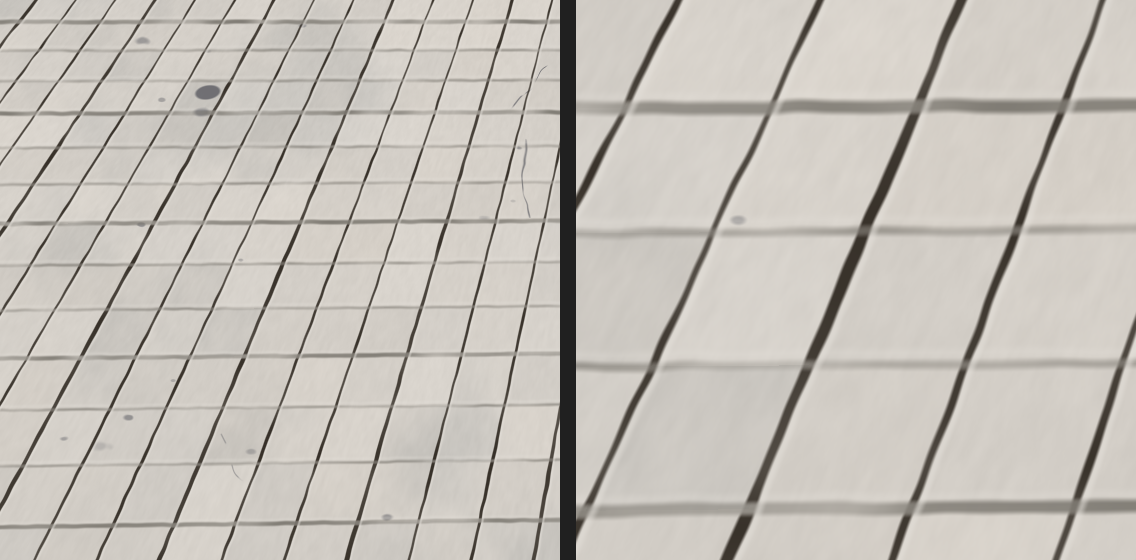
Left, the full canvas; right, a detail of the centre.
This texture is drawn by a WebGL 1 fragment shader. Its source:

```glsl
precision highp float;
// Pale stone paving in perspective: dark slanted joints, soft grey cross joints, worn slabs and stains.
uniform vec2 u_resolution;

// Perspective grid
const vec2 VANISH = vec2(1.432, 2.745);   // vanishing point of the long joints
const float COLUMN_STEP = 0.0406;         // slope between neighbouring joints
const float COLUMN_SHIFT = 0.4182;
const float ROW_SCALE = 35.9;             // rows up to the horizon
const float ROW_DEPTH = 1.784;            // horizon distance of row zero
const float ROW_TILT = 0.014;
const float GROUP = 3.0;                  // every third joint is stronger

// Half widths of the joints, in canvas units
const float JOINT_THIN = 0.0021;
const float JOINT_WIDE = 0.0030;
const float CROSS_THIN = 0.0024;
const float CROSS_WIDE = 0.0037;
const float BLUR = 0.0013;

const vec3 STONE = vec3(0.832, 0.814, 0.788);
const vec3 STONE_GREY = vec3(0.755, 0.745, 0.725);
const vec3 STONE_WARM = vec3(0.865, 0.835, 0.795);
const vec3 EDGE_LIGHT = vec3(0.90, 0.885, 0.86);
const vec3 JOINT_DARK = vec3(0.21, 0.185, 0.155);
const vec3 CROSS_GREY = vec3(0.48, 0.465, 0.435);
const vec3 STAIN = vec3(0.40, 0.40, 0.42);
const vec2 SPOT_POS = vec2(0.371, 0.835);
const vec2 SPOT_SIZE = vec2(0.023, 0.013);
const int MARKS = 16;

float hash(vec2 p) {
  vec3 q = fract(p.xyx * vec3(0.1031, 0.1030, 0.0973));
  q += dot(q, q.yzx + 33.33);
  return fract((q.x + q.y) * q.z);
}

float noise(vec2 p) {
  vec2 i = floor(p), f = fract(p);
  f = f * f * (3.0 - 2.0 * f);
  return mix(mix(hash(i), hash(i + vec2(1, 0)), f.x),
             mix(hash(i + vec2(0, 1)), hash(i + vec2(1, 1)), f.x), f.y);
}

float fbm(vec2 p) {
  float sum = 0.0, amp = 0.5;
  for (int i = 0; i < 4; i++) {
    sum += amp * noise(p);
    p = p * 2.03 + 17.3;
    amp *= 0.5;
  }
  return sum / 0.9375;
}

// Coverage of a soft band with the given half width
float band(float d, float halfWidth, float soft) {
  return 1.0 - smoothstep(halfWidth - soft, halfWidth + soft, abs(d));
}

float crack(vec2 p, vec2 a, vec2 b, float soft) {
  p += 0.014 * (vec2(noise(p * 38.0), noise(p * 38.0 + 50.0)) - 0.5);
  vec2 ab = b - a;
  float d = length(p - a - ab * clamp(dot(p - a, ab) / dot(ab, ab), 0.0, 1.0));
  return band(d, 0.0012, soft) * smoothstep(0.25, 0.65, noise(p * 55.0 + 9.0));
}

void main() {
  vec2 uv = gl_FragCoord.xy / u_resolution;
  float soft = max(BLUR, 0.8 / min(u_resolution.x, u_resolution.y));

  // Grid coordinates and signed canvas distances to the nearest joints
  float depth = VANISH.y - uv.y;
  float slope = (uv.x - VANISH.x) / depth;
  float rowDepth = depth - ROW_TILT * (0.5 - uv.x) * (1.0 - uv.y);
  vec2 grid = vec2((slope + COLUMN_SHIFT) / COLUMN_STEP,
                   ROW_SCALE * (1.0 - ROW_DEPTH / rowDepth));
  vec2 slab = floor(grid);
  vec2 line = floor(grid + 0.5);
  vec2 dist = grid - line;
  dist.x *= COLUMN_STEP * depth / sqrt(1.0 + slope * slope);
  dist.y *= rowDepth * rowDepth / (ROW_SCALE * ROW_DEPTH);
  dist += 0.0018 * (vec2(noise(uv * 45.0), noise(uv * 45.0 + 30.0)) - 0.5);
  vec2 strong = 1.0 - step(0.5, mod(line + 0.1, GROUP));

  // Slabs: tone per slab, broad weathering and fine grain
  float cloud = fbm(uv * 5.0 + 3.0);
  float grey = smoothstep(0.45, 0.85, cloud + 0.25 * (hash(slab + 80.0) - 0.5));
  grey += 0.35 * smoothstep(0.75, 0.0, length(uv - vec2(0.05, 0.12)));
  vec3 color = mix(STONE, STONE_GREY, clamp(grey, 0.0, 1.0) * 0.75);
  color = mix(color, STONE_WARM, 0.6 * hash(slab + 140.0) * (1.0 - cloud));
  color += 0.035 * (hash(slab + 200.0) - 0.5);
  color += 0.035 * (fbm(grid * vec2(14.0, 5.0)) - 0.5);

  // Scattered small marks, one larger spot and a few cracks
  for (int i = 0; i < MARKS; i++) {
    float k = float(i) + 1.0;
    vec2 pos = vec2(hash(vec2(k, 3.7)), hash(vec2(k, 11.3)));
    vec2 size = vec2(1.6, 0.9) * mix(0.003, 0.011, pow(hash(vec2(k, 23.1)), 3.0));
    float r = length((uv - pos) / size) + 0.8 * (noise(uv * 90.0) - 0.5);
    color = mix(color, STAIN, (1.0 - smoothstep(0.4, 1.3, r)) * mix(0.2, 0.65, hash(vec2(k, 31.9))));
  }
  vec2 spot = uv - SPOT_POS;
  spot.y -= 0.12 * spot.x;
  color = mix(color, STAIN, 0.9 * (1.0 - smoothstep(0.82, 1.1, length(spot / SPOT_SIZE))));
  float cracks = crack(uv, vec2(0.985, 0.895), vec2(0.905, 0.797), soft);
  cracks = max(cracks, crack(uv, vec2(0.935, 0.755), vec2(0.941, 0.610), soft));
  cracks = max(cracks, 0.6 * crack(uv, vec2(0.390, 0.225), vec2(0.435, 0.140), soft));
  color = mix(color, STAIN, 0.75 * cracks);

  // Cross joints: soft grey, patchy
  float crossWear = mix(0.35, 1.0, noise(vec2(grid.x * 1.7, line.y * 7.0)));
  float crossWidth = mix(CROSS_THIN, CROSS_WIDE, strong.y);
  float crossJoint = band(dist.y, crossWidth, soft * 1.8);
  color = mix(color, EDGE_LIGHT, 0.25 * band(dist.y + 0.007, 0.002, 0.003));
  color = mix(color, CROSS_GREY, crossJoint * crossWear * mix(0.62, 0.95, strong.y));

  // Long joints: dark gaps with light rims, partly filled at crossings
  float wear = noise(vec2(line.x * 9.0, grid.y * 2.3));
  float width = mix(JOINT_THIN, JOINT_WIDE, strong.x) * mix(0.75, 1.2, wear) * depth / 2.2;
  float plug = crossJoint * mix(0.5, 0.8, strong.y);
  color = mix(color, EDGE_LIGHT, 0.5 * band(dist.x - width - 0.002, 0.0018, 0.002));
  float gap = band(dist.x, width, soft) * mix(0.8, 1.0, wear);
  color = mix(color, JOINT_DARK, gap * (1.0 - plug));

  gl_FragColor = vec4(clamp(color, 0.0, 1.0), 1.0);
}
```
